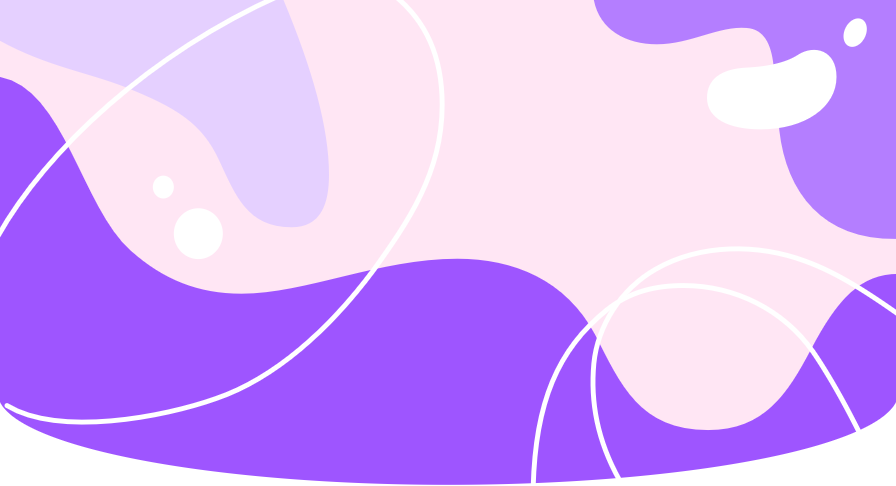
Give the GLSL for this background, as a WebGL 1 fragment shader.

```glsl
precision highp float;
// Flat wavy backdrop: pink ground, lavender and violet blobs, a purple wave,
// thin white loops and spots, all cut off by a bowl-shaped lower edge.
// A small pen traces cubic curves, tracking distance and inside/outside parity.

uniform vec2 u_resolution;

const vec2 CANVAS = vec2(768.0, 417.0);   // design units, y runs downward
const float LINE_WIDTH = 4.2;
const int CURVE_STEPS = 16;
const vec2 BOWL_CENTER = vec2(384.0, 337.0);
const vec2 BOWL_RADII = vec2(386.0, 79.0);

const vec3 PINK = vec3(1.0, 0.902, 0.957);
const vec3 LAVENDER = vec3(0.898, 0.816, 1.0);
const vec3 VIOLET = vec3(0.706, 0.494, 1.0);
const vec3 PURPLE = vec3(0.62, 0.333, 1.0);
const vec3 WHITE = vec3(1.0);

// Pen state
vec2 point;        // position being shaded
vec2 pen;          // end of the path so far
float pathDist;    // distance to the path
float pathSide;    // -1 inside, +1 outside
float pixel;       // size of one pixel in design units
vec3 color;

void beginPath() {
  pathDist = 1e5;
  pathSide = 1.0;
}

void moveTo(float x, float y) {
  pen = vec2(x, y);
}

void segmentTo(vec2 end) {
  vec2 edge = end - pen;
  vec2 rel = point - pen;
  float t = clamp(dot(rel, edge) / max(dot(edge, edge), 1e-6), 0.0, 1.0);
  pathDist = min(pathDist, length(rel - edge * t));
  if ((pen.y > point.y) != (end.y > point.y)) {
    if (rel.x < rel.y * edge.x / edge.y) pathSide = -pathSide;
  }
  pen = end;
}

void lineTo(float x, float y) {
  segmentTo(vec2(x, y));
}

void curveTo(float bx, float by, float cx, float cy, float dx, float dy) {
  vec2 a = pen, b = vec2(bx, by), c = vec2(cx, cy), d = vec2(dx, dy);
  for (int i = 1; i <= CURVE_STEPS; i++) {
    float t = float(i) / float(CURVE_STEPS);
    float s = 1.0 - t;
    segmentTo(s * s * s * a + 3.0 * s * t * (s * b + t * c) + t * t * t * d);
  }
}

// Blend a colour in where the signed distance is negative
void paint(float dist, vec3 ink) {
  color = mix(color, ink, clamp(0.5 - dist / pixel, 0.0, 1.0));
}

void fillPath(vec3 ink) { paint(pathDist * pathSide, ink); }
void strokePath(vec3 ink) { paint(pathDist - 0.5 * LINE_WIDTH, ink); }

// First-order signed distance to an ellipse
float ellipse(vec2 center, vec2 radii, float angle) {
  float c = cos(angle), s = sin(angle);
  vec2 q = mat2(c, -s, s, c) * (point - center);
  float k = length(q / radii);
  return k * (k - 1.0) / max(length(q / (radii * radii)), 1e-5);
}

void main() {
  vec2 uv = gl_FragCoord.xy / u_resolution;
  point = vec2(uv.x, 1.0 - uv.y) * CANVAS;
  pixel = CANVAS.y / u_resolution.y;
  color = PINK;

  // Lavender blob, upper left
  beginPath();
  moveTo(-20.0, -20.0);
  lineTo(-20.0, 24.0);
  lineTo(0.0, 35.0);
  curveTo(40.0, 57.0, 75.0, 62.0, 108.0, 75.0);
  curveTo(150.0, 92.0, 173.0, 105.0, 188.0, 138.0);
  curveTo(202.0, 168.0, 212.0, 195.0, 250.0, 195.0);
  curveTo(275.0, 195.0, 282.0, 175.0, 282.0, 150.0);
  curveTo(282.0, 110.0, 268.0, 60.0, 243.0, 0.0);
  lineTo(235.0, -20.0);
  lineTo(-20.0, -20.0);
  fillPath(LAVENDER);

  // Violet blob, upper right
  beginPath();
  moveTo(507.0, -20.0);
  lineTo(509.0, 0.0);
  curveTo(514.0, 26.0, 537.0, 38.0, 563.0, 38.0);
  curveTo(592.0, 38.0, 616.0, 22.0, 640.0, 24.0);
  curveTo(655.0, 25.0, 661.0, 38.0, 663.0, 56.0);
  lineTo(668.0, 112.0);
  curveTo(674.0, 165.0, 705.0, 206.0, 768.0, 205.0);
  lineTo(790.0, 205.0);
  lineTo(790.0, -20.0);
  lineTo(507.0, -20.0);
  fillPath(VIOLET);

  // Purple wave
  beginPath();
  moveTo(-20.0, 440.0);
  lineTo(-20.0, 63.0);
  lineTo(0.0, 66.0);
  curveTo(55.0, 76.0, 70.0, 178.0, 112.0, 215.0);
  curveTo(140.0, 240.0, 170.0, 252.0, 207.0, 252.0);
  curveTo(262.0, 252.0, 325.0, 222.0, 392.0, 222.0);
  curveTo(440.0, 222.0, 485.0, 240.0, 510.0, 287.0);
  curveTo(532.0, 330.0, 548.0, 369.0, 607.0, 369.0);
  curveTo(655.0, 369.0, 675.0, 338.0, 695.0, 300.0);
  curveTo(718.0, 256.0, 738.0, 235.0, 770.0, 235.0);
  lineTo(790.0, 235.0);
  lineTo(790.0, 440.0);
  lineTo(-20.0, 440.0);
  fillPath(PURPLE);

  // White loops: large left, then the two lower right
  beginPath();
  moveTo(-2.0, 203.0);
  curveTo(40.0, 128.0, 130.0, 45.0, 240.0, -4.0);
  moveTo(338.0, -4.0);
  curveTo(365.0, 18.0, 379.0, 48.0, 379.0, 90.0);
  curveTo(379.0, 148.0, 350.0, 190.0, 320.0, 232.0);
  curveTo(282.0, 283.0, 235.0, 325.0, 185.0, 342.0);
  curveTo(140.0, 358.0, 50.0, 375.0, 6.0, 348.0);
  moveTo(457.0, 418.0);
  curveTo(459.0, 345.0, 478.0, 300.0, 520.0, 266.0);
  curveTo(540.0, 250.0, 562.0, 245.0, 586.0, 245.0);
  curveTo(630.0, 245.0, 672.0, 266.0, 697.0, 302.0);
  curveTo(708.0, 318.0, 722.0, 342.0, 736.0, 370.0);
  moveTo(531.0, 412.0);
  curveTo(512.0, 378.0, 506.0, 345.0, 509.0, 312.0);
  curveTo(512.0, 280.0, 532.0, 248.0, 562.0, 231.0);
  curveTo(600.0, 209.0, 650.0, 209.0, 690.0, 224.0);
  curveTo(718.0, 234.0, 745.0, 252.0, 772.0, 271.0);
  strokePath(WHITE);

  // White bean and spots
  beginPath();
  moveTo(606.0, 84.0);
  curveTo(606.0, 68.0, 618.0, 59.0, 640.0, 58.0);
  curveTo(660.0, 57.0, 675.0, 53.0, 684.0, 47.0);
  curveTo(698.0, 38.0, 717.0, 43.0, 717.0, 66.0);
  curveTo(717.0, 92.0, 690.0, 111.0, 652.0, 111.0);
  curveTo(625.0, 111.0, 606.0, 102.0, 606.0, 84.0);
  fillPath(WHITE);
  paint(ellipse(vec2(733.0, 28.0), vec2(9.2, 12.8), 0.45), WHITE);
  paint(ellipse(vec2(140.0, 160.5), vec2(9.0, 9.8), 0.0), WHITE);
  paint(ellipse(vec2(170.0, 200.5), vec2(21.0, 21.8), 0.0), WHITE);

  // Bowl-shaped lower edge
  if (point.y > BOWL_CENTER.y) paint(-ellipse(BOWL_CENTER, BOWL_RADII, 0.0), WHITE);

  gl_FragColor = vec4(color, 1.0);
}
```
